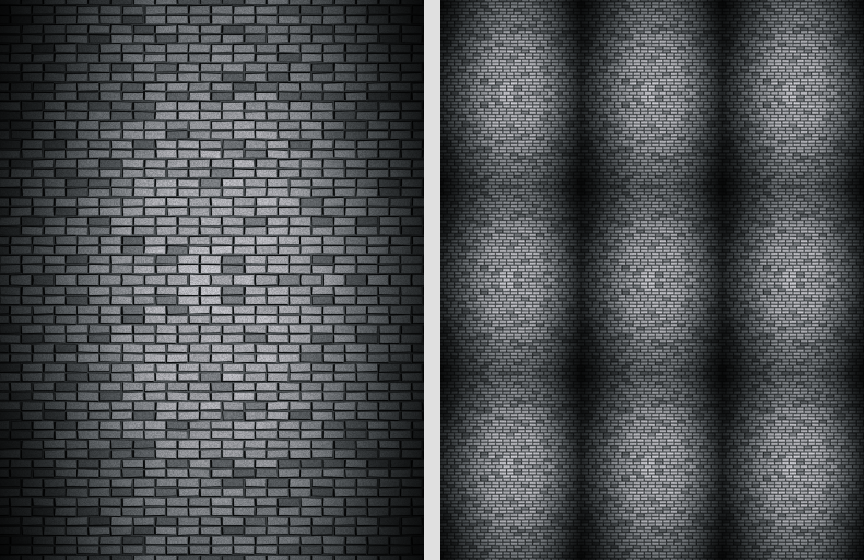
Left, the tile; right, the same tile 3 across and 3 down.
Reproduce this texture procedurally as a Shadertoy shader.

```glsl
// Wall of crooked grey bricks, mirrored about its middle row, under a dark vignette.
// Each cell holds one skewed box with a hard shadow to its left and outer side;
// columns wrap by mod and rows mirror at the top and bottom, so the wall tiles.

#define COLUMNS 19.0        // bricks across
#define HALF_ROWS 28.5      // rows from the middle row to the edge
#define MIDDLE_HALF 0.66    // half height of the middle row, in rows
#define PHASE 0.42          // sideways start of the bond, in bricks
#define SKEW 0.17           // slant of the brick edges, in rows
#define DARK_SHARE 0.17     // share of dark bricks
#define GRAIN 0.13          // strength of the speckle
#define MORTAR 0.36         // brightness of the joints
#define SIDE_FADE 1.55      // darkening towards left and right
#define END_FADE 0.50       // darkening towards top and bottom
#define CORNER_FADE 0.80    // extra darkening of the corners

const vec3 COOL_TINT = vec3(0.90, 1.00, 1.04);
const vec3 PALE_TINT = vec3(0.99, 0.99, 1.02);

vec4 hash4(vec2 p) {
    vec4 q = fract(p.xyxy * vec4(0.1031, 0.1030, 0.0973, 0.1099));
    q += dot(q, q.wzxy + 33.33);
    return fract((q.xxyz + q.yzzw) * q.zywx);
}

// Signed distance to a box given as left, bottom, right, top
float boxDistance(vec2 p, vec4 box) {
    vec2 d = max(box.xy - p, p - box.zw);
    return max(d.x, d.y);
}

float coverage(float d, float soft) {
    return 1.0 - smoothstep(-soft, soft, d);
}

float vignette(vec2 uv) {
    float x = abs(2.0 * (uv.x - 0.035 * sin(3.14159 * uv.x)) - 1.0);
    float side = pow(x, 2.6);
    float y = 2.0 * uv.y - 1.0;
    float end = y * y;
    return exp(-SIDE_FADE * side - END_FADE * end - CORNER_FADE * side * end);
}

void mainImage(out vec4 fragColor, in vec2 fragCoord) {
    vec2 uv = fragCoord / iResolution.xy;
    float rows = 2.0 * (HALF_ROWS + MIDDLE_HALF);
    float pixel = rows / iResolution.y;
    float cellWidth = rows * iResolution.x / (iResolution.y * COLUMNS);

    // Row counted outwards from the middle; the bond shifts every second row
    float v = abs(uv.y - 0.5) * rows;
    float row = max(0.0, 1.0 + floor(v - MIDDLE_HALF));
    float isMiddle = 1.0 - step(0.5, row);
    float rowHeight = mix(1.0, MIDDLE_HALF, isMiddle);
    float shift = 0.5 * mod(floor((row + 1.0) * 0.5), 2.0);
    float u = uv.x * COLUMNS - PHASE - shift;
    vec2 p = vec2(fract(u) * cellWidth,
                  row < 0.5 ? v : v - MIDDLE_HALF - row + 1.0);

    // Random traits of this brick
    vec2 id = vec2(mod(floor(u), COLUMNS), row);
    vec4 size = hash4(id + 3.7);
    vec4 slant = (hash4(id + 71.3) - 0.5) * SKEW;
    vec4 trait = hash4(id + 137.9);

    // Skewed brick; the middle row has no inner edge
    vec2 along = vec2(p.x / cellWidth, p.y / rowHeight) - 0.5;
    vec4 brick = vec4(0.13 + 0.10 * size.x + slant.x * along.y,
                      0.03 + 0.05 * size.y + slant.y * along.x,
                      cellWidth - 0.02 - 0.05 * size.z + slant.z * along.y,
                      rowHeight - 0.10 - 0.09 * size.w + slant.w * along.x);
    brick.y -= 2.0 * isMiddle;
    float brickDist = boxDistance(p, brick);

    // Shadow spreads to the left and outwards by a varying width
    vec2 reach = vec2(0.06 + 0.15 * trait.x, 0.03 + 0.09 * trait.y);
    vec4 shadowBox = brick + vec4(-reach.x, 0.05, -0.05, reach.y);
    float shadow = coverage(boxDistance(p, shadowBox), max(0.025, 0.6 * pixel));

    // Joint, shadow, then the brick face
    float dim = 0.55 + 0.45 * smoothstep(0.0, 0.12, brickDist);
    float shade = mix(MORTAR * dim, 0.03, 0.92 * shadow);
    float tone = 0.63 + 0.13 * trait.z;
    tone *= trait.w < DARK_SHARE ? 0.70 : 1.0;
    tone *= 1.0 - 0.10 * smoothstep(-0.12, 0.0, brickDist);
    shade = mix(shade, tone, coverage(brickDist, 0.6 * pixel));

    // Speckle on a grid with whole counts, then light and tint
    vec4 speck = hash4(floor(uv * vec2(388.0, 512.0)) + 11.0);
    shade *= 1.0 + GRAIN * (speck.x + speck.y - 1.0);
    shade *= vignette(uv);
    vec3 tint = mix(COOL_TINT, PALE_TINT, clamp(shade / 0.67, 0.0, 1.0));
    fragColor = vec4(shade * tint, 1.0);
}
```
